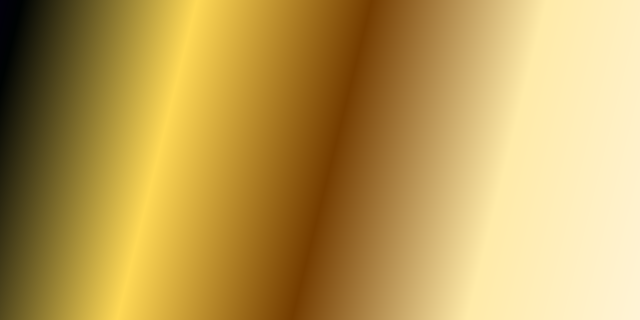
This background is drawn by a Shadertoy shader. Its source:

```glsl
const float SLANT = 0.25;         // sideways shift of the bands per unit of height
const float BLACK_AT = -0.18;     // position of the black band at the lower edge
const float BAND_SPACING = 0.546; // distance between neighbouring bands
const float NIGHT_REACH = 0.08;   // distance from black to the bluish corner

const vec3 NIGHT = vec3(0.01, 0.0, 0.055);
const vec3 BLACK = vec3(0.0, 0.012, 0.008);
const vec3 GOLD  = vec3(1.0, 0.85, 0.333);
const vec3 BROWN = vec3(0.45, 0.235, 0.0);
const vec3 CREAM = vec3(1.0, 0.92, 0.66);
const vec3 IVORY = vec3(1.0, 0.955, 0.84);

// Piecewise linear metal ramp, one unit per band
vec3 metalRamp(float band) {
    vec3 stops[5] = vec3[5](BLACK, GOLD, BROWN, CREAM, IVORY);
    vec3 color = mix(BLACK, NIGHT, clamp(-band * BAND_SPACING / NIGHT_REACH, 0.0, 1.0));
    for (int i = 0; i < 4; i++) {
        color = mix(color, stops[i + 1], clamp(band - float(i), 0.0, 1.0));
    }
    return color;
}

void mainImage(out vec4 fragColor, in vec2 fragCoord) {
    // Canvas units: height is one
    vec2 p = fragCoord / iResolution.y;

    // Distance along the gradient, measured across the slanted bands
    float along = p.x - SLANT * p.y;
    float band = (along - BLACK_AT) / BAND_SPACING;

    fragColor = vec4(metalRamp(band), 1.0);
}
```
